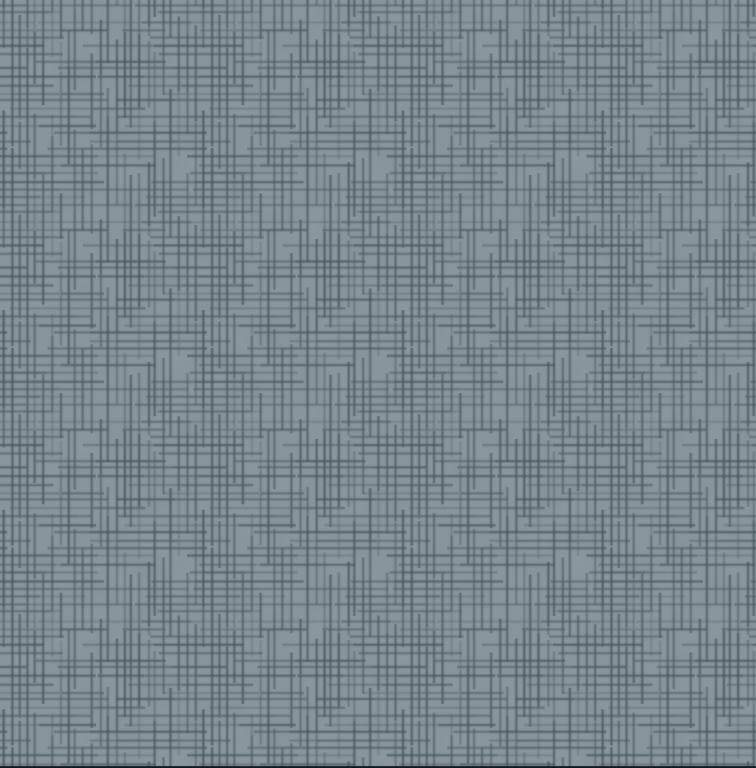
This texture is drawn by a Shadertoy shader. Its source:

```glsl
// Blue-grey woven linen: a repeating tile of broken, crossing threads.

float hash(vec2 p) {
    vec3 q = fract(p.xyx * vec3(0.1031, 0.1030, 0.0973));
    q += dot(q, q.yzx + 33.33);
    return fract((q.x + q.y) * q.z);
}

// Darkness of the threads running along p.x, one jittered thread per lane of p.y
float threads(vec2 p, float seed) {
    float lanes = 25.0;
    float y = p.y * lanes;
    float lane = mod(floor(y), lanes);
    float offset = fract(y) - 0.5 - 0.32 * (hash(vec2(lane, seed)) - 0.5);
    float profile = exp(-offset * offset / 0.032);

    // Dashes of random place, length and tone, wrapped around the tile
    float tone = 0.0;
    for (int i = 0; i < 3; i++) {
        vec2 id = vec2(lane + 0.5, seed + 7.0 * float(i + 1));
        float center = hash(id);
        float halfLength = mix(0.10, 0.26, hash(id + 31.7));
        float along = abs(fract(p.x - center + 0.5) - 0.5) - halfLength;
        float dash = 1.0 - smoothstep(-0.004, 0.004, along);
        tone = max(tone, dash * mix(0.22, 0.76, hash(id + 67.3)));
    }
    return tone * profile;
}

void mainImage(out vec4 fragColor, in vec2 fragCoord) {
    vec2 uv = fragCoord / iResolution.y;
    vec2 tile = uv / 0.26;

    // Ground cloth with a faint mottle of layered sines
    vec3 cloth = vec3(0.535, 0.585, 0.614);
    float mottle = sin(uv.x * 61.0 + 2.0 * sin(uv.y * 47.0))
                 + sin(uv.y * 83.0 + 2.0 * sin(uv.x * 39.0));
    cloth += 0.003 * mottle;

    // Weft and warp, darkest where they cross
    float weft = threads(tile, 3.0);
    float warp = threads(tile.yx, 58.0);
    float ink = 1.0 - (1.0 - weft) * (1.0 - warp);
    vec3 color = mix(cloth, vec3(0.285, 0.340, 0.375), ink);

    // Thin dark hem along the bottom
    float hem = 1.0 - smoothstep(0.0015, 0.0035, uv.y);
    color = mix(color, vec3(0.07, 0.10, 0.12), hem);

    fragColor = vec4(color, 1.0);
}
```
